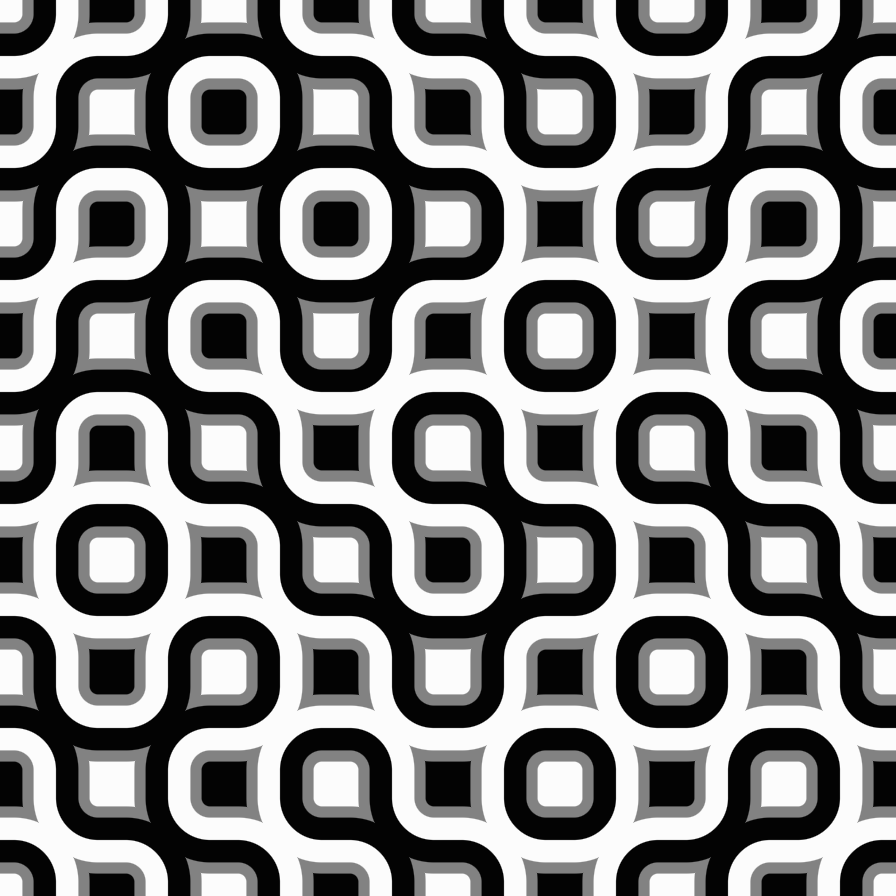
This pattern is drawn by a three.js fragment shader. Its source:

```glsl
// Truchet weave of black and white bands around grey-rimmed squares, 8 by 8.
#define REPEATS 8.0
#define BAND 0.2
#define RIM 0.1
#define CORNER_RADIUS 0.375
#define SEED vec2(19.0, 47.0)
#define BLACK vec3(0.01)
#define WHITE vec3(0.99)
#define GREY vec3(0.51)

varying vec2 vUv;

float hash(vec2 p) {
  vec3 h = fract(vec3(p.xyx) * 0.1031);
  h += dot(h, h.yzx + 33.33);
  return fract((h.x + h.y) * h.z);
}

float roundedBox(vec2 p, float halfSize, float radius) {
  vec2 q = abs(p) - halfSize + radius;
  return length(max(q, 0.0)) + min(max(q.x, q.y), 0.0) - radius;
}

// Smoothed step from 0 to 1 where a distance crosses zero.
float edge(float dist, float blur) {
  return clamp(dist / blur + 0.5, 0.0, 1.0);
}

void main() {
  vec2 grid = vUv * REPEATS;
  vec2 tile = mod(floor(grid), REPEATS);
  float blur = 1.2 * fwidth(vUv.x) * REPEATS;

  // Each tile cuts off one of its two diagonal pairs of corners.
  float turn = hash(tile + SEED) < 0.5 ? -1.0 : 1.0;
  vec2 local = fract(grid) - 0.5;
  local.x *= turn;
  if (local.x + local.y < 0.0) local = -local;
  float dist = roundedBox(0.5 - local, 0.5, CORNER_RADIUS);

  // Checkerboard parity makes the sign positive on the white bands.
  float parity = 1.0 - 2.0 * mod(tile.x + tile.y, 2.0);
  dist *= turn * parity;

  // Band, then grey rim, then a centre of the opposite colour.
  float side = edge(dist, blur);
  float depth = abs(dist);
  vec3 color = mix(BLACK, WHITE, side);
  color = mix(color, GREY, edge(depth - BAND, blur));
  color = mix(color, mix(WHITE, BLACK, side), edge(depth - BAND - RIM, blur));
  gl_FragColor = vec4(color, 1.0);
}
```
